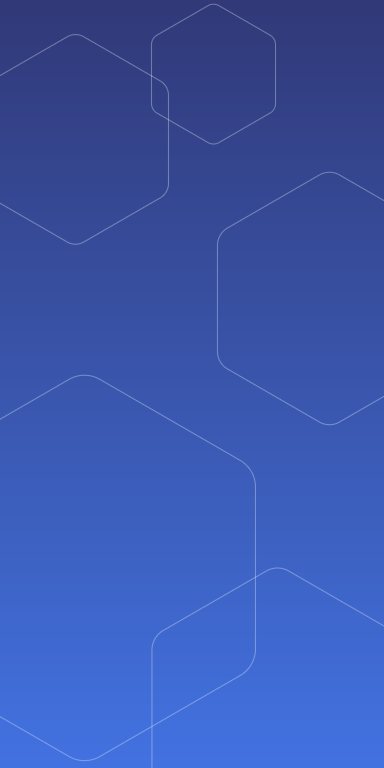
Reproduce this background procedurally as a WebGL 2 fragment shader.

```glsl
#version 300 es
precision highp float;
// Thin rounded hexagon outlines over a vertical indigo-to-blue gradient.

uniform vec2 u_resolution;
out vec4 fragColor;

const vec3 TOP_INDIGO = vec3(0.192, 0.222, 0.468);
const vec3 BOTTOM_BLUE = vec3(0.259, 0.448, 0.882);
const vec3 LINE_COLOR = vec3(0.92, 0.95, 1.0);
const float LINE_OPACITY = 0.34;
const float LINE_WIDTH = 0.0028;
const float CORNER_RATIO = 0.18;

// Each hexagon: centre and apothem, in canvas widths.
const vec3 HEXAGONS[5] = vec3[5](
    vec3(0.1966, 1.6370, 0.2422),
    vec3(0.5560, 1.8070, 0.1615),
    vec3(0.8580, 1.2227, 0.2917),
    vec3(0.2200, 0.5210, 0.4453),
    vec3(0.7227, 0.1523, 0.3270)
);

// Signed distance to a pointy-top hexagon with rounded corners.
float roundedHexagon(vec2 p, float apothem, float radius) {
    const vec3 k = vec3(-0.866025, 0.5, 0.577350);
    float inner = apothem - radius;
    p = abs(p.yx);
    p -= 2.0 * min(dot(k.xy, p), 0.0) * k.xy;
    p -= vec2(clamp(p.x, -k.z * inner, k.z * inner), inner);
    return length(p) * sign(p.y) - radius;
}

// Share of a pixel covered by a line centred on distance zero.
float lineCoverage(float dist, float width, float pixel) {
    float low = max(dist - 0.5 * pixel, -0.5 * width);
    float high = min(dist + 0.5 * pixel, 0.5 * width);
    return clamp((high - low) / pixel, 0.0, 1.0);
}

void main() {
    vec2 p = gl_FragCoord.xy / u_resolution.x;
    float pixel = 1.0 / u_resolution.x;

    // Background gradient
    float height = gl_FragCoord.y / u_resolution.y;
    vec3 color = mix(BOTTOM_BLUE, TOP_INDIGO, height);

    // Translucent outlines
    for (int i = 0; i < HEXAGONS.length(); i++) {
        vec3 hex = HEXAGONS[i];
        float dist = roundedHexagon(p - hex.xy, hex.z, hex.z * CORNER_RATIO);
        float coverage = lineCoverage(dist, LINE_WIDTH, pixel);
        color = mix(color, LINE_COLOR, coverage * LINE_OPACITY);
    }

    fragColor = vec4(color, 1.0);
}
```
